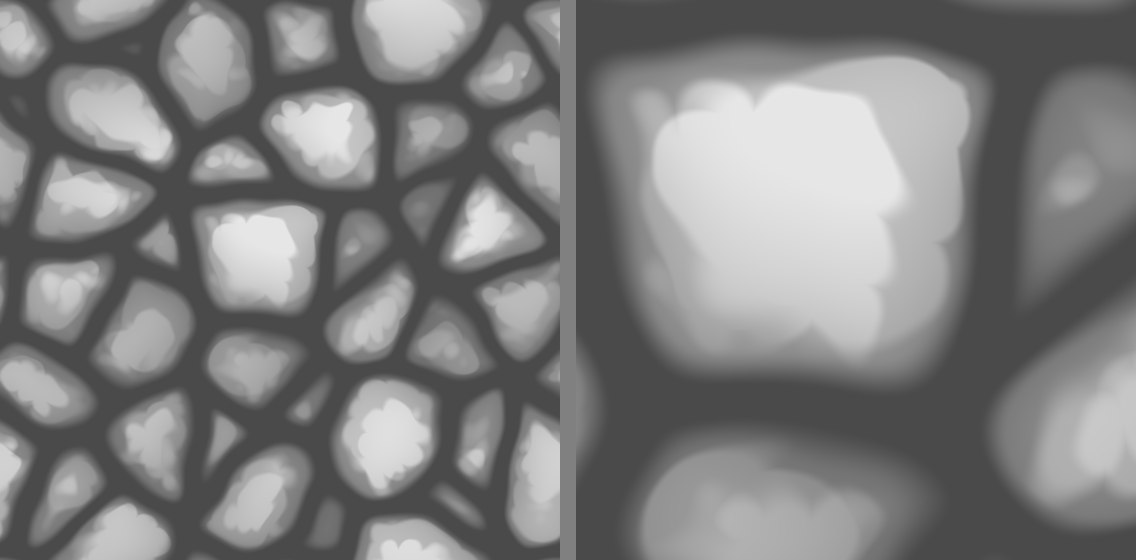
Left: the whole. Right: its middle third, enlarged.
Write a WebGL 2 fragment shader that draws this texture.

```glsl
#version 300 es
precision highp float;
precision highp int;

uniform vec2 u_resolution;
out vec4 fragColor;

const float CELLS = 6.0;          // stone sites per side, lengths below are in cells
const float JITTER = 0.92;        // scatter of the sites
const float SIZE_SPREAD = 0.6;    // difference between large and small stones
const float CORNER = 16.0;        // higher gives sharper corners
const float GAP_MIN = 0.035;      // half width of the grooves
const float GAP_MAX = 0.085;
const float OUTLINE_WARP = 0.09;
const float GROOVE_TONE = 0.29;
const float RIM_GAIN = 0.17;
const float DOME_GAIN = 0.16;
const float DOME_REACH = 0.2;
const float FACET_GAIN = 0.13;
const float FACET_INSET = 0.085;  // distance between nested facets
const float FACET_SHIFT = 0.2;    // how far facets lean to one side
const float FACET_CHIP = 0.3;     // roughness of facet outlines
const float TILT_GAIN = 0.11;     // shading slope across a facet
const float LEVEL_MIN = 0.15;     // brightness of sunken and raised stones
const float LEVEL_MAX = 1.08;
const float TAU = 6.2831853;

vec3 hash(vec2 cell, float seed) {
    uvec3 v = uvec3(cell, seed) * 1664525u + 1013904223u;
    v.x += v.y * v.z; v.y += v.z * v.x; v.z += v.x * v.y;
    v ^= v >> 16u;
    v.x += v.y * v.z; v.y += v.z * v.x; v.z += v.x * v.y;
    return vec3(v & 0xffffu) / 65535.0;
}

vec2 direction(float turn) {
    return vec2(cos(TAU * turn), sin(TAU * turn));
}

float latticeSlope(vec2 corner, vec2 offset, float period, float seed) {
    return dot(direction(hash(mod(corner, period), seed).x), offset);
}

// Gradient noise that wraps after a whole number of lattice cells
float noise(vec2 uv, float period, float seed) {
    vec2 p = uv * period;
    vec2 i = floor(p), f = p - i;
    vec2 s = f * f * f * (f * (f * 6.0 - 15.0) + 10.0);
    vec2 e = vec2(1.0, 0.0);
    float low = mix(latticeSlope(i, f, period, seed),
                    latticeSlope(i + e.xy, f - e.xy, period, seed), s.x);
    float high = mix(latticeSlope(i + e.yx, f - e.yx, period, seed),
                     latticeSlope(i + e.xx, f - e.xx, period, seed), s.x);
    return mix(low, high, s.y);
}

// Site position in xy, size weight in z
vec3 stoneSite(vec2 cell) {
    vec3 h = hash(mod(cell, CELLS), 1.0);
    return vec3(cell + 0.5 + JITTER * (h.xy - 0.5), SIZE_SPREAD * h.z);
}

float power(vec2 p, vec3 site) {
    vec2 d = p - site.xy;
    return dot(d, d) - site.z;
}

// Cell of the stone that owns the point
vec2 owningCell(vec2 p) {
    vec2 base = floor(p), best = base;
    float least = 1e5;
    for (int y = -2; y <= 2; y++)
    for (int x = -2; x <= 2; x++) {
        vec2 cell = base + vec2(x, y);
        float d = power(p, stoneSite(cell));
        if (d < least) { least = d; best = cell; }
    }
    return best;
}

// Distance to the border of the owning cell, with rounded corners
float borderDistance(vec2 p, vec2 home, vec3 site) {
    float own = power(p, site), sum = 0.0;
    for (int y = -3; y <= 3; y++)
    for (int x = -3; x <= 3; x++) {
        if (x == 0 && y == 0) continue;
        vec3 other = stoneSite(home + vec2(x, y));
        float d = (power(p, other) - own) / (2.0 * distance(other.xy, site.xy));
        sum += exp(-CORNER * d);
    }
    return -log(max(sum, 1e-20)) / CORNER;
}

void main() {
    vec2 uv = gl_FragCoord.xy / u_resolution;
    vec2 warp = vec2(noise(uv, 11.0, 2.0), noise(uv, 11.0, 3.0));
    vec2 p = uv * CELLS + OUTLINE_WARP * warp;

    vec2 home = owningCell(p);
    vec3 site = stoneSite(home);
    vec2 local = p - site.xy;
    vec2 id = mod(home, CELLS);
    vec3 traits = hash(id, 4.0);
    float inside = borderDistance(p, home, site) - mix(GAP_MIN, GAP_MAX, traits.x);
    float depth = max(inside, 0.0);

    // Rounded rim and gentle dome
    float softness = clamp(0.5 + noise(uv, 7.0, 5.0) + 0.5 * dot(direction(traits.y), local), 0.0, 1.0);
    float relief = RIM_GAIN * smoothstep(-0.015, mix(0.06, 0.14, softness), inside);
    relief += DOME_GAIN * (1.0 - exp(-depth / DOME_REACH));

    // Nested chipped facets, each leaning its own way
    for (float tier = 1.0; tier < 2.5; tier++) {
        vec3 facet = hash(id, 5.0 + tier);
        float lean = dot(direction(facet.x), local);
        float chip = abs(noise(uv, 9.0 + 5.0 * tier, 10.0 + tier)) - 0.15;
        float edge = depth - FACET_INSET * tier * mix(0.75, 1.25, facet.y)
                   + FACET_SHIFT * lean * smoothstep(0.0, 0.15, depth) + FACET_CHIP * chip;
        float blur = mix(0.05, 0.17, clamp(0.4 + noise(uv, 8.0, 14.0 + tier), 0.0, 1.0));
        float mask = smoothstep(0.0, blur, edge) * smoothstep(0.02, 0.09, depth);
        relief += mask * (FACET_GAIN + TILT_GAIN * dot(direction(facet.z), local));
    }

    float height = mix(traits.z, site.z / SIZE_SPREAD, 0.35);
    float level = mix(LEVEL_MIN, LEVEL_MAX, pow(height, 0.35));
    float tone = GROOVE_TONE + level * relief;
    fragColor = vec4(vec3(clamp(tone, 0.0, 0.9)), 1.0);
}
```
